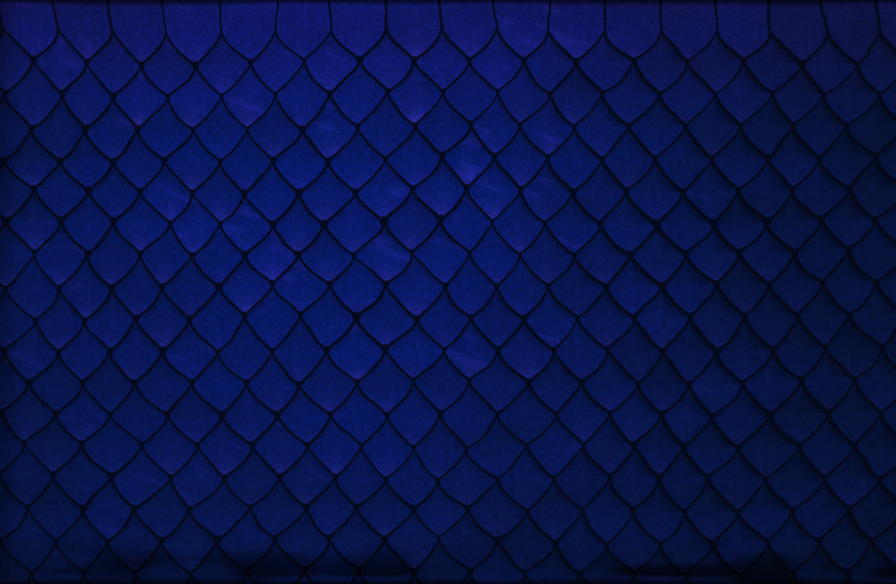
This pattern is drawn by a Shadertoy shader. Its source:

```glsl
#define COLUMNS 16.35
#define ROWS 18.3
#define FIRST_TIP vec2(0.53, 1.94)
#define TIP_CURVE 1.5
#define LINE_WIDTH 0.017
#define WARP 0.22
#define GRAIN 0.30
#define SHADE_BLUE vec3(0.022, 0.066, 0.185)
#define LIT_BLUE vec3(0.030, 0.100, 0.410)
#define SEAM_COLOR vec3(0.014, 0.030, 0.085)
#define SHEEN_COLOR vec3(0.130, 0.060, 0.170)

float hash(vec2 p) {
    return fract(sin(dot(p, vec2(127.1, 311.7))) * 43758.5453);
}

float noise(vec2 p) {
    vec2 i = floor(p), f = fract(p);
    f = f * f * (3.0 - 2.0 * f);
    return mix(mix(hash(i), hash(i + vec2(1, 0)), f.x),
               mix(hash(i + vec2(0, 1)), hash(i + vec2(1, 1)), f.x), f.y);
}

// Uneven hand-laid cloth: broad drift plus small wobble
vec2 clothWarp(vec2 p) {
    vec2 drift = vec2(noise(p * 0.4), noise(p * 0.4 + 37.0)) - 0.5;
    vec2 wobble = vec2(noise(p * 1.7 + 11.0), noise(p * 1.7 + 73.0)) - 0.5;
    return WARP * (drift + 0.4 * wobble);
}

float nearestCenter(float x, float row) {
    float shift = 0.5 * mod(row, 2.0);
    return floor(x - shift + 0.5) + shift;
}

void mainImage(out vec4 fragColor, in vec2 fragCoord) {
    vec2 uv = fragCoord / iResolution.xy;
    float pixel = COLUMNS / iResolution.x;

    // Scale grid: x in columns, y in rows downward, row 0 tips at y = 0
    vec2 p = vec2(uv.x * COLUMNS, (1.0 - uv.y) * ROWS) - FIRST_TIP;
    p += clothWarp(p);
    float stretch = COLUMNS * iResolution.y / (ROWS * iResolution.x);

    // Pointed lower edge of the upper scale, straight sides above it
    float row = max(ceil(p.y), 0.0);
    float rise = row - p.y;
    float center = nearestCenter(p.x, row);
    float side = p.x - center;
    float open = max(1.0 - rise, 0.0);
    float halfWidth = 0.5 * (1.0 - pow(open, TIP_CURVE));
    float slope = 0.5 * TIP_CURVE * pow(open, TIP_CURVE - 1.0) / stretch;
    float edge = (halfWidth - abs(side)) / sqrt(1.0 + slope * slope);

    // Pick the visible scale: the upper one, or the one tucked below it
    vec2 id = vec2(center, row);
    float height = rise;
    if (edge < 0.0) {
        id = vec2(nearestCenter(p.x, row + 1.0), row + 1.0);
        height += 1.0;
    }
    float across = p.x - id.x;
    float tone = hash(id + 5.0);

    // Light pooled left of center, fading to the right and below
    vec2 fromLight = (uv - vec2(0.36, 0.64)) / vec2(0.48, 0.68);
    float light = exp(-dot(fromLight, fromLight));
    float folds = noise(p * vec2(0.7, 1.1) + 20.0) - 0.5;
    float body = light + 0.14 * (tone - 0.5) + 0.22 * folds;
    body += 0.10 * (1.0 - height);
    vec3 color = mix(SHADE_BLUE, LIT_BLUE, clamp(body, 0.0, 1.2));
    color += vec3(0.035, 0.0, 0.05) * smoothstep(0.75, 1.0, uv.y);

    // Worn violet sheen spreading up from each tip
    float sheen = exp(-2.6 * height - 14.0 * across * across);
    float wear = mix(0.2, 1.2, hash(id + 19.0)) * light;
    color += SHEEN_COLOR * sheen * wear;

    // Diagonal creases on a few scales
    float crease = noise(vec2(p.x * 1.3 + p.y, p.y * 3.0 - p.x * 2.0));
    color += vec3(0.04, 0.02, 0.08) * smoothstep(0.72, 0.95, crease)
           * step(0.7, tone) * light;

    // Velvet grain
    vec2 weave = uv * vec2(420.0, 274.0);
    float grain = 0.6 * noise(weave) + 0.4 * noise(weave * 0.5 + 9.0) - 0.5;
    color *= 1.0 + GRAIN * grain;

    // Shadow under the edge, heavier on left flanks away from the light
    float lift = noise(p * 0.8 + 51.0);
    float flank = smoothstep(0.1, -0.1, side) * smoothstep(0.35, 0.9, uv.x);
    float reach = 0.03 + 0.05 * lift + 0.06 * flank;
    float shadow = edge < 0.0 ? exp(edge / reach) : 0.0;
    color = mix(color, SEAM_COLOR, shadow * (0.45 + 0.3 * flank));

    // Seam line and the dark knots where tips meet
    float width = LINE_WIDTH * (0.6 + 0.8 * lift + 0.7 * flank);
    float seam = 1.0 - smoothstep(width - pixel * 0.5, width + pixel, abs(edge));
    float tip = length(vec2(side, rise * stretch));
    float corner = length(vec2(abs(side) - 0.5, (1.0 - rise) * stretch));
    float knotGap = row > 0.0 ? min(tip, corner) : tip;
    float knotSize = 0.035 + 0.045 * lift;
    float knot = 1.0 - smoothstep(knotSize - pixel, knotSize + pixel, knotGap);
    color = mix(color, SEAM_COLOR, max(seam * 0.85, knot * 0.9));

    // Rumpled lower hem and dark cloth borders
    float rumple = noise(vec2(uv.x * 14.0, uv.y * 45.0));
    float hem = smoothstep(0.09, 0.0, uv.y);
    color *= 1.0 - hem * (0.15 + 0.6 * smoothstep(0.4, 0.8, rumple));
    float ragged = 0.004 + 0.006 * noise(vec2(uv.x * 9.0, 3.0));
    float border = smoothstep(0.0, ragged * 1.6, min(uv.y, 1.0 - uv.y));
    color *= mix(0.4, 1.0, border) * mix(0.75, 1.0, smoothstep(0.0, 0.025, uv.x));

    fragColor = vec4(max(color, 0.0), 1.0);
}
```
